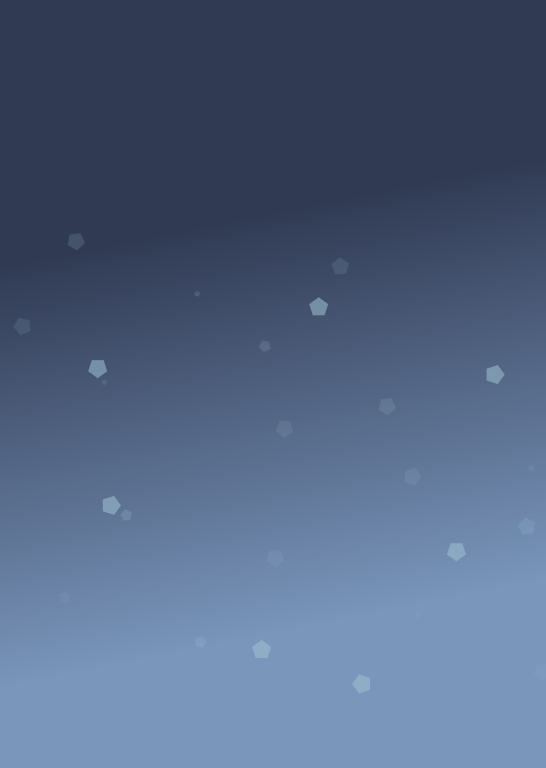
Reproduce this background procedurally as a WebGL 2 fragment shader.

```glsl
#version 300 es
precision highp float;
// Tilted dusk gradient from navy to pale blue, with drifting pentagon flakes.

uniform vec2 u_resolution;
out vec4 fragColor;

const float TAU = 6.2831853;
const vec3 NAVY = vec3(0.188, 0.227, 0.325);
const vec3 PALE_BLUE = vec3(0.477, 0.588, 0.735);
const vec3 FLAKE = vec3(0.62, 0.76, 0.82);
const int RING_COUNT = 7;
const int FAINT_COUNT = 17;

float hash(float n) {
    return fract(sin(n * 127.1 + 11.7) * 43758.5453);
}

// Signed distance to a regular pentagon, turned clockwise
float pentagon(vec2 p, float radius, float turn) {
    float sector = TAU / 5.0;
    float angle = mod(atan(p.x, p.y) - turn, sector) - 0.5 * sector;
    return length(p) * cos(angle) - radius * cos(0.5 * sector);
}

// Antialiased coverage of a shape
float coverage(float dist, float pixel) {
    return 1.0 - smoothstep(-0.7 * pixel, 0.7 * pixel, dist);
}

// Sky that brightens downward along a slanted axis
vec3 sky(vec2 p) {
    float depth = 1.0 - p.y + 0.2 * p.x;
    return mix(NAVY, PALE_BLUE, clamp((depth - 0.345) / 0.553, 0.0, 1.0));
}

// Uneven closed ring carrying the bright flakes
vec2 ringPoint(float angle) {
    vec2 center = vec2(0.391, 0.360);
    vec2 circle = vec2(0.257 * sin(angle), 0.248 * cos(angle) - 0.024 * sin(angle));
    vec2 wobble = vec2(0.024, -0.008) * cos(2.0 * angle)
                + vec2(0.059, 0.015) * sin(2.0 * angle);
    return center + circle + wobble;
}

// Random spot in the lower part of the canvas
vec2 scatterPoint(float id, float aspect) {
    float column = fract(id * 0.618 + 0.2 * hash(id));
    float row = (id + hash(id + 40.0)) / float(FAINT_COUNT);
    return vec2(aspect * column, mix(0.70, 0.11, row));
}

void main() {
    vec2 p = gl_FragCoord.xy / u_resolution.y;
    float aspect = u_resolution.x / u_resolution.y;
    float pixel = 1.0 / u_resolution.y;
    vec3 color = sky(p);

    // Faint flakes in three sizes
    for (int i = 0; i < FAINT_COUNT; i++) {
        float id = float(i);
        float size = 0.004 * (1.0 + floor(3.0 * hash(id + 80.0)));
        vec2 offset = p - scatterPoint(id, aspect);
        float shape = coverage(pentagon(offset, size, TAU * hash(id + 120.0)), pixel);
        color = mix(color, FLAKE, shape * mix(0.08, 0.22, hash(id + 160.0)));
    }

    // Bright flakes spaced around the ring
    for (int i = 0; i < RING_COUNT; i++) {
        float id = float(i);
        vec2 offset = p - ringPoint(TAU * id / float(RING_COUNT));
        float shape = coverage(pentagon(offset, 0.013, 0.314 * id), pixel);
        color = mix(color, FLAKE, 0.55 * shape);
    }

    fragColor = vec4(color, 1.0);
}
```
